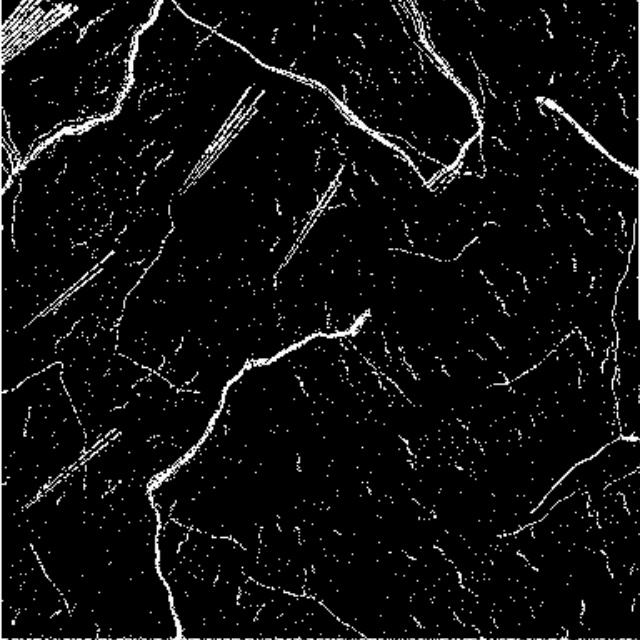
Give the GLSL for this texture, as a WebGL 1 fragment shader.

```glsl
precision highp float;
uniform vec2 u_resolution;

const float GRID = 384.0; // ink grains across the canvas

vec2 hash2(vec2 p) {
  vec3 q = fract(p.xyx * vec3(0.1031, 0.1030, 0.0973));
  q += dot(q, q.yzx + 33.33);
  return fract((q.xx + q.yz) * q.zy);
}

// Cellular noise: x = distance to the nearest cell border, y = random value of that border
vec2 cellBorder(vec2 p, float seed) {
  vec2 cell = floor(p), nearId, nextId, nearSite, nextSite;
  float nearDist = 9.0, nextDist = 9.0;
  for (int j = -1; j <= 1; j++) {
    for (int i = -1; i <= 1; i++) {
      vec2 id = cell + vec2(float(i), float(j));
      vec2 site = id + 0.1 + 0.8 * hash2(id + seed);
      float d = dot(site - p, site - p);
      if (d < nearDist) {
        nextDist = nearDist; nextId = nearId; nextSite = nearSite;
        nearDist = d; nearId = id; nearSite = site;
      } else if (d < nextDist) {
        nextDist = d; nextId = id; nextSite = site;
      }
    }
  }
  float border = (nextDist - nearDist) / (2.0 * distance(nearSite, nextSite));
  return vec2(border, hash2(nearId + nextId + seed * 1.7).x);
}

vec2 wobble(vec2 p) {
  return p + 0.016 * sin(p.yx * 13.0 + vec2(1.0, 4.0))
           + 0.005 * sin(p.yx * 47.0 + vec2(2.0, 0.5))
           + 0.002 * sin(p.yx * 121.0 + p * 30.0);
}

// Frayed bundles of strands along large cells, with thin tendrils between them
float cracks(vec2 p, float grain) {
  vec2 w = wobble(p);
  float ink = 0.0;
  float fray = 0.004 + 0.02 * pow(0.5 + 0.5 * sin(p.x * 11.0 + 2.0 * sin(p.y * 9.0)), 2.0);
  for (int i = 0; i < 6; i++) {
    float s = float(i);
    vec2 shift = fray * s / 5.0 * vec2(sin(s * 2.4 + p.y * 9.0), cos(s * 4.1 + p.x * 8.0));
    vec2 border = cellBorder((w + shift) * vec2(2.9, 2.1) + 3.3, 11.0);
    float present = step(0.36 + 0.07 * s, border.y) * step(grain, 0.96 - 0.07 * s);
    ink = max(ink, present * step(border.x, 0.0038));
  }
  vec2 tendril = cellBorder(w * 5.5 + 1.7, 41.0);
  return max(ink, step(0.78, tendril.y) * step(tendril.x, 0.008) * step(grain, 0.7));
}

// Straight fans of near-parallel fibres; the first one sits in the upper left corner
float fans(vec2 p, float grain) {
  float ink = 0.0;
  for (int i = 0; i < 5; i++) {
    float k = float(i);
    vec2 r = hash2(vec2(k * 7.3, 5.1));
    vec2 center = i == 0 ? vec2(0.03, 0.95) : 0.1 + 0.8 * hash2(vec2(k, 23.0));
    float angle = 0.65 + 0.45 * r.x;
    vec2 dir = vec2(cos(angle), sin(angle)), q = p - center;
    float along = dot(q, dir);
    float across = dot(q, vec2(-dir.y, dir.x)) / (1.0 + 5.0 * along);
    float halfWidth = i == 0 ? 0.028 : 0.006 + 0.008 * r.y;
    float fibre = floor(across / 0.007);
    float reach = 0.05 + 0.06 * hash2(vec2(fibre, k)).x;
    float line = step(abs(fract(across / 0.007) - 0.5), i == 0 ? 0.32 : 0.2);
    ink = max(ink, line * step(abs(across), halfWidth) * step(abs(along), reach) * step(grain, 0.88));
  }
  return ink;
}

// Loose dust plus short dotted streaks that lean with the flow
float specks(vec2 p, vec2 grain) {
  float cluster = 0.5 + 0.5 * sin(p.x * 17.0 + 2.0 * sin(p.y * 12.0)) * sin(p.y * 15.0 + 1.0);
  float ink = step(grain.y, 0.003 + 0.013 * cluster);
  for (int i = 0; i < 2; i++) {
    float k = float(i);
    vec2 q = p * 16.0 + k * 0.5, id = floor(q);
    vec2 r = hash2(id + 60.0 * k + 9.0), place = hash2(id + 31.0 + k);
    float angle = 1.57 + 0.75 * sin(6.0 * (p.x - 0.45)) + 0.9 * (r.x - 0.5);
    vec2 dir = vec2(cos(angle), sin(angle));
    vec2 d = fract(q) - 0.5 - 0.4 * (place - 0.5);
    float across = dot(d, vec2(-dir.y, dir.x)) + 0.03 * sin(dot(d, dir) * 14.0);
    float streak = step(abs(across), 0.03) * step(abs(dot(d, dir)), 0.15 + 0.25 * place.x);
    ink = max(ink, streak * step(r.y, 0.1 + 0.45 * cluster) * step(grain.x, 0.55));
  }
  return ink;
}

float inkAt(vec2 cell) {
  vec2 p = (cell + 0.5) / GRID;
  vec2 grain = hash2(cell + 17.0);
  float rim = max(step(cell.x, 0.5), step(cell.y, 0.5) * step(grain.x, 0.6));
  rim = max(rim, step(GRID - 1.5, cell.x) * step(0.5, p.y));
  return max(max(rim, cracks(p, grain.x)), max(fans(p, grain.x), specks(p, grain)));
}

void main() {
  // Blend the four surrounding grains for soft edges
  vec2 g = gl_FragCoord.xy / u_resolution * GRID - 0.5;
  vec2 base = floor(g), f = fract(g);
  float low = mix(inkAt(base), inkAt(base + vec2(1.0, 0.0)), f.x);
  float high = mix(inkAt(base + vec2(0.0, 1.0)), inkAt(base + 1.0), f.x);
  gl_FragColor = vec4(vec3(0.98 * mix(low, high, f.y)), 1.0);
}
```
